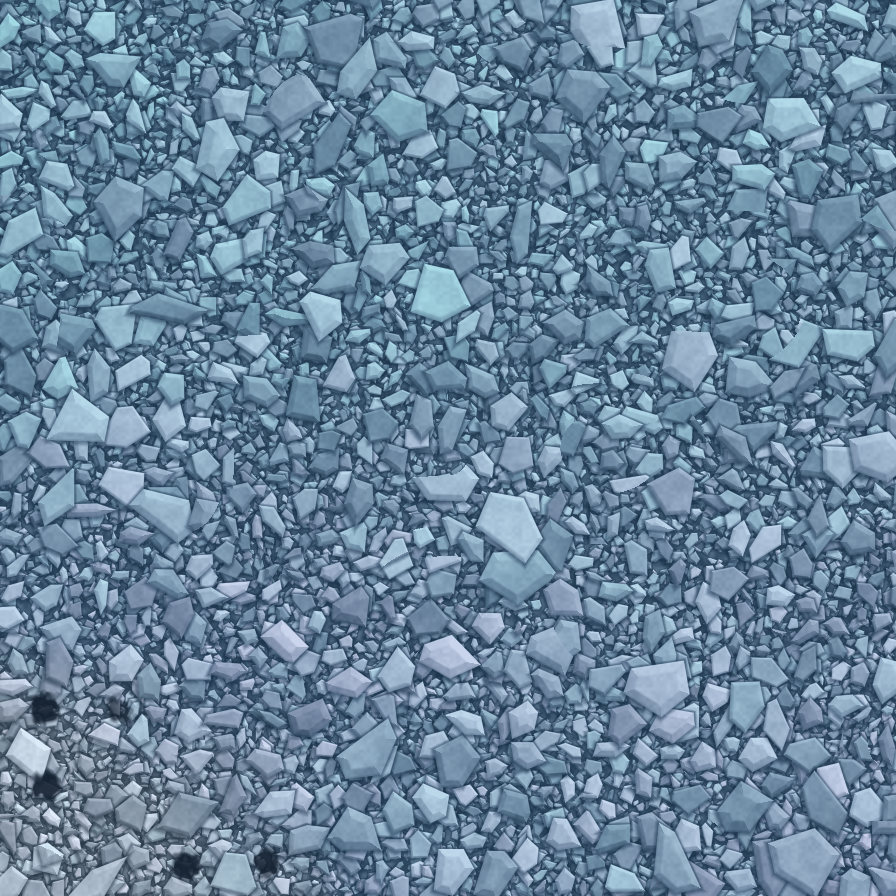
Write a Shadertoy shader that draws this texture.

```glsl
// Crushed blue-grey stone: angular chips in eight layers, fine grit below and
// large flakes on top. Every chip is a random convex polygon with bevelled
// sides and a contact shadow; a pale, pitted patch fills the lower left.

const float TAU = 6.28319;
const int LAYERS = 8;
const int SIDES = 5;
const vec2 LIGHT = vec2(0.45, 0.89);
const vec3 DEEP_SLATE = vec3(0.11, 0.21, 0.30);
const vec3 PALE_SLATE = vec3(0.66, 0.78, 0.86);
const vec3 PIT_COLOR = vec3(0.07, 0.12, 0.18);

vec3 hash3(vec2 cell, float seed) {
    vec3 p = fract(vec3(cell, seed) * vec3(0.1031, 0.1030, 0.0973));
    p += dot(p, p.yxz + 33.33);
    return fract((p.xxy + p.yxx) * p.zyx);
}

float valueNoise(vec2 p, float seed) {
    vec2 i = floor(p), f = fract(p);
    f = f * f * (3.0 - 2.0 * f);
    float low = mix(hash3(i, seed).x, hash3(i + vec2(1, 0), seed).x, f.x);
    float high = mix(hash3(i + vec2(0, 1), seed).x, hash3(i + vec2(1, 1), seed).x, f.x);
    return mix(low, high, f.y);
}

mat2 rotation(float angle) {
    float c = cos(angle), s = sin(angle);
    return mat2(c, s, -s, c);
}

// Signed distance to a random polygon (x) and its nearest side's normal (yz).
vec3 chipShape(vec2 p, vec2 cell, float seed, float angle, float aspect) {
    mat2 turn = rotation(angle);
    vec2 q = p * turn;
    vec3 nearest = vec3(-10.0, 0.0, 0.0);
    for (int k = 0; k < SIDES; k++) {
        vec3 h = hash3(cell, seed + 3.0 + float(k));
        float a = (float(k) + 0.6 * (h.x - 0.5)) * TAU / float(SIDES);
        vec2 n = vec2(cos(a), sin(a) / aspect);
        float len = length(n);
        float d = (dot(q, n) - mix(0.22, 0.52, h.y)) / len;
        if (d > nearest.x) nearest = vec3(d, n / len);
    }
    return vec3(nearest.x, turn * nearest.yz);
}

// Lays one grid of chips over a surface that holds tone (x) and tint (y).
vec2 layChips(vec2 surface, vec2 uv, float count, float density, float seed, float soft) {
    vec2 p = uv * count + seed * 0.37;
    vec2 home = floor(p);
    for (int j = -1; j <= 1; j++)
    for (int i = -1; i <= 1; i++) {
        vec2 cell = home + vec2(i, j);
        vec3 place = hash3(cell, seed);
        vec2 local = p - cell - mix(vec2(0.2), vec2(0.8), place.xy);
        if (place.z > density || dot(local, local) > 1.21) continue;

        vec3 form = hash3(cell, seed + 1.0);
        vec3 look = hash3(cell, seed + 2.0);
        vec3 chip = chipShape(local, cell, seed, form.x * TAU, mix(0.45, 1.0, form.y));
        float d = chip.x / count;
        float facing = dot(chip.yz, LIGHT);

        // Contact shadow, wider on the side away from the light.
        float reach = min(0.25 / count, 0.007) * mix(1.0, 0.5, 0.5 + 0.5 * facing);
        surface.x *= 1.0 - 0.58 * (1.0 - smoothstep(0.0, reach, d));

        // Flat top with a slight tilt, then sloping sides and a thin rim.
        float bevel = mix(0.03, 0.17, form.z);
        float side = smoothstep(-bevel - 0.025, -bevel + 0.025, chip.x);
        float rim = smoothstep(-0.0028, -0.0008, d);
        float tone = mix(0.55, 1.0, look.x);
        tone += 0.22 * dot(local, look.yz - 0.5);
        tone += side * (0.21 * facing - 0.06) + rim * (0.08 * facing - 0.03);
        float cover = smoothstep(soft, -soft, d);
        surface = mix(surface, vec2(tone, look.y - 0.5), cover);
    }
    return surface;
}

vec3 slateColor(float tone, float tint) {
    vec3 color = mix(DEEP_SLATE, PALE_SLATE, clamp(tone, 0.0, 1.12));
    color.b += 0.06 * tone * (1.0 - tone);
    return color + tint * tone * vec3(0.07, -0.015, 0.012);
}

// Coverage of ragged round pits, one at most per grid cell.
float pits(vec2 uv, float count) {
    vec2 p = uv * count;
    vec3 h = hash3(floor(p), 211.0);
    vec2 local = fract(p) - mix(vec2(0.35), vec2(0.65), h.xy);
    float ragged = 0.12 * (valueNoise(uv * 150.0, 212.0) - 0.5);
    float d = length(local) - 0.18 + ragged;
    return smoothstep(0.05, -0.05, d) * step(h.z, 0.6);
}

void mainImage(out vec4 fragColor, in vec2 fragCoord) {
    vec2 uv = fragCoord / iResolution.y;
    float soft = max(0.0008, 0.6 / iResolution.y);

    // Dark ground, then chips from fine to coarse in uneven patches.
    vec2 surface = vec2(0.08 + 0.3 * valueNoise(uv * 170.0, 201.0), 0.0);
    float patches = valueNoise(uv * 6.0, 202.0) - 0.5;
    for (int k = 0; k < LAYERS; k++) {
        float level = float(k) / float(LAYERS - 1);
        float count = 84.0 * pow(0.76, float(k));
        float density = mix(0.98, 0.2, level) + 0.5 * patches * level;
        surface = layChips(surface, uv, count, density, 11.0 + 19.0 * float(k), soft);
    }

    // Dusty grain and a slow drift from teal at the top to violet below.
    float grain = valueNoise(uv * 260.0, 203.0) + valueNoise(uv * 90.0, 204.0) - 1.0;
    float drift = 0.5 - uv.y + 0.6 * (valueNoise(uv * 3.0, 205.0) - 0.5);
    vec3 color = slateColor(surface.x + 0.09 * grain, surface.y + 0.8 * drift);

    // Pale pitted patch in the lower left corner.
    float edge = length(uv * vec2(0.75, 1.0)) + 0.08 * (valueNoise(uv * 12.0, 206.0) - 0.5);
    float corner = 1.0 - smoothstep(0.17, 0.31, edge);
    vec3 dusty = mix(color, vec3(dot(color, vec3(0.3, 0.5, 0.2))), 0.4) * 1.1;
    color = mix(color, dusty, corner);
    color = mix(color, PIT_COLOR, 0.9 * pits(uv, 12.0) * smoothstep(0.3, 0.7, corner));
    fragColor = vec4(color, 1.0);
}
```
